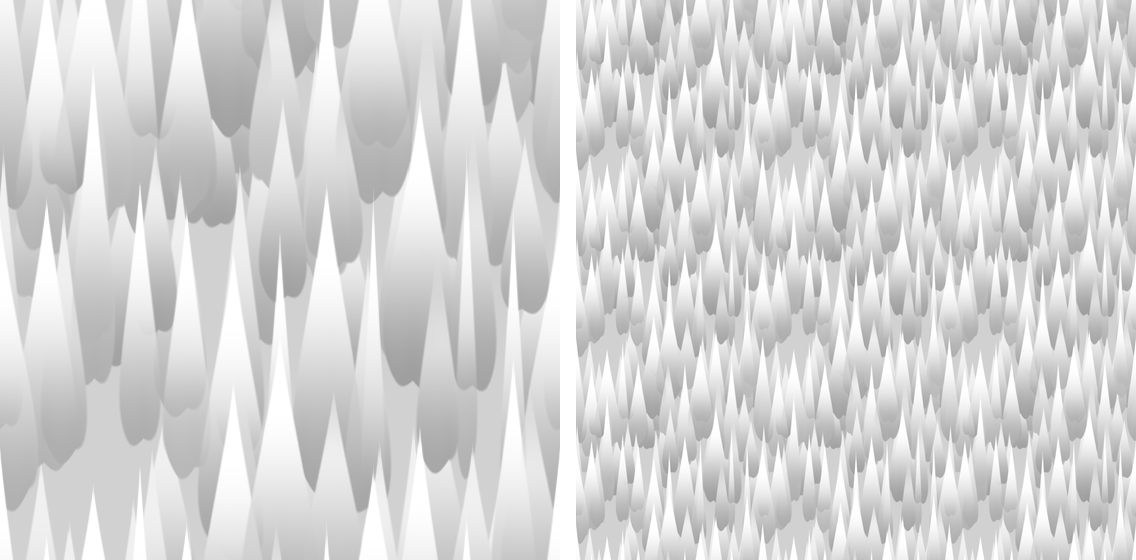
Left: one tile. Right: repeated 3 by 3.
Give the GLSL for this pattern, as a WebGL 1 fragment shader.

```glsl
precision highp float;
uniform vec2 u_resolution;

const vec2 GRID = vec2(6.0, 2.0);   // plumes per layer, whole numbers so it tiles
const float SOFTNESS = 0.006;
const float BACKGROUND_TONE = 0.82;

vec3 hash3(vec3 p) {
  p = fract(p * vec3(0.1031, 0.1030, 0.0973));
  p += dot(p, p.yxz + 33.33);
  return fract((p.xxy + p.yxx) * p.zyx);
}

// Coverage of a teardrop: pointed at t = 0, rounded at t = 1.
float plumeCover(float x, float t, float width, float len) {
  if (t <= 0.0 || t >= 1.0) return 0.0;
  float halfWidth = width * pow(t, 1.15) + 0.0001;
  float ratio = x / halfWidth;
  float inside = 1.0 - ratio * ratio - pow(t, 6.0);
  vec2 slope = vec2(2.0 * ratio / halfWidth, 6.0 * pow(t, 5.0) / len);
  float dist = inside / (length(slope) + 0.001);
  return smoothstep(0.0, SOFTNESS, min(dist, halfWidth));
}

// Paints one layer of hanging plumes over a tone.
// Ranges hold minimum and maximum; tipFade = 1 keeps only the pointed parts.
float paintLayer(float tone, vec2 p, float layer, float shift, float jitter,
                 vec2 widthRange, vec2 lengthRange, float topTone, float tipFade) {
  vec2 grid = p * GRID + vec2(shift, 0.0);
  vec2 cell = floor(grid);
  float cellX = (fract(grid.x) - 0.5) / GRID.x;

  // Rows from the highest down, so that lower points lie in front.
  for (int i = 0; i < 3; i++) {
    float row = cell.y + 2.0 - float(i);
    vec3 id = vec3(mod(vec2(cell.x, row), GRID), layer) + 1.0;
    vec3 place = hash3(id * 7.31);
    vec3 form = hash3(id * 3.17 + 19.7);

    float x = cellX + (place.x - 0.5) * jitter;
    float apex = (row + 0.1 + 0.8 * place.y) / GRID.y;
    float len = mix(lengthRange.x, lengthRange.y, form.x);
    float width = mix(widthRange.x, widthRange.y, form.y);

    // Scalloped lower end.
    float t = max((apex - p.y) / len, 0.0);
    float scallop = 1.0 - abs(sin(60.0 * x + 6.28 * place.z));
    t += 0.05 * scallop * pow(min(t, 1.0), 6.0);

    float endTone = mix(0.62, 0.74, form.z);
    float shade = mix(topTone, endTone, smoothstep(0.25, 1.0, t));
    float fade = 1.0 - tipFade * smoothstep(0.5, 0.9, t);
    tone = mix(tone, shade, fade * plumeCover(x, t, width, len));
  }
  return tone;
}

float paintDrapes(float tone, vec2 p, float layer) {
  return paintLayer(tone, p, layer, fract(layer * 0.37), 0.03,
                    vec2(0.055, 0.09), vec2(0.32, 0.56), 0.94, 0.0);
}

float paintSpikes(float tone, vec2 p, float layer, float tipFade) {
  return paintLayer(tone, p, layer, 0.5 * layer, 0.0,
                    vec2(0.03, 0.11), vec2(0.46, 0.64), 1.0, tipFade);
}

void main() {
  vec2 p = gl_FragCoord.xy / u_resolution;
  float tone = BACKGROUND_TONE;

  // Grey drapes behind and in front of the spike bodies.
  for (int i = 2; i < 4; i++) tone = paintDrapes(tone, p, float(i));
  for (int i = 0; i < 2; i++) tone = paintSpikes(tone, p, float(i), 0.0);
  for (int i = 4; i < 6; i++) tone = paintDrapes(tone, p, float(i));

  // White points stay on top and dissolve downwards.
  for (int i = 0; i < 2; i++) tone = paintSpikes(tone, p, float(i), 1.0);

  gl_FragColor = vec4(vec3(tone), 1.0);
}
```
